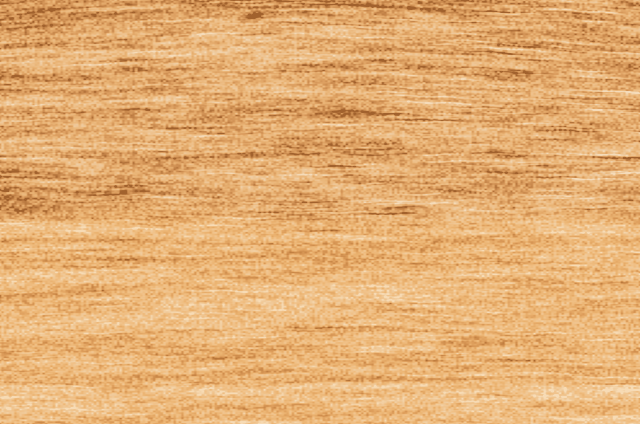
Give the GLSL for this texture, as a WebGL 2 fragment shader.

```glsl
#version 300 es
precision highp float;
// Light wooden board with horizontal grain: a tone value is summed from broad
// zones, stretched noise streaks, dark growth lines and cellular pore scratches,
// then turned into colour by a ramp from brown to pale honey.
#define LOWER_TONE 0.58
#define UPPER_TONE 0.445
#define STREAK_AMOUNT 0.27
#define FIBRE_AMOUNT 0.40
#define FUZZ_AMOUNT 0.52
#define GROWTH_LINES 15
#define GROWTH_DARKNESS 0.23
#define SCRATCH_WIDTH 0.0038
#define SCRATCH_LIGHT 0.42
#define PORE_DARKNESS 0.32

uniform vec2 u_resolution;
out vec4 fragColor;

float hash(vec2 p) {
    vec3 q = fract(p.xyx * 0.1031);
    q += dot(q, q.yzx + 33.33);
    return fract((q.x + q.y) * q.z);
}

// Smooth value noise centred on zero
float noise(vec2 p) {
    vec2 cell = floor(p), f = fract(p);
    f = f * f * (3.0 - 2.0 * f);
    float low = mix(hash(cell), hash(cell + vec2(1, 0)), f.x);
    float high = mix(hash(cell + vec2(0, 1)), hash(cell + vec2(1, 1)), f.x);
    return mix(low, high, f.y) - 0.5;
}

// Tapered, slightly wavy hairlines, one in each jittered cell
float scratches(vec2 p, vec2 size, float seed) {
    vec2 home = floor(p / size);
    float strongest = 0.0;
    for (int j = -1; j <= 1; j++) {
        for (int i = -1; i <= 1; i++) {
            vec2 cell = home + vec2(i, j);
            vec2 key = cell + seed;
            vec2 jitter = vec2(hash(key), hash(key + 17.0));
            vec2 d = p - (cell + jitter) * size;
            float halfLength = size.x * mix(0.2, 0.8, hash(key + 31.0));
            d.y += 0.0012 * sin(d.x * 60.0 + jitter.x * 6.28);
            d.y -= 0.03 * (jitter.y - 0.5) * d.x;
            float taper = 1.0 - smoothstep(0.3, 1.0, abs(d.x) / halfLength);
            float stroke = 1.0 - smoothstep(0.0, SCRATCH_WIDTH, abs(d.y));
            strongest = max(strongest, stroke * taper * hash(key + 47.0));
        }
    }
    return strongest;
}

// Growth lines: crisp lower edge, soft fade above, broken along the board
float growthLines(vec2 p) {
    float shade = 0.0;
    for (int i = 0; i < GROWTH_LINES; i++) {
        float n = float(i), r = hash(vec2(n, 5.0));
        float height = (n + 0.15 + 0.7 * r) / float(GROWTH_LINES);
        float d = p.y - height - 0.005 * sin(p.x * (2.0 + 3.0 * r) + 6.28 * r);
        d += 0.003 * noise(vec2(p.x * 18.0, n));
        float fade = mix(0.004, 0.014, hash(vec2(n, 9.0)));
        float profile = smoothstep(-0.004, 0.001, d) * exp(-max(d, 0.0) / fade);
        float presence = smoothstep(-0.35, 0.25, noise(vec2(p.x * 1.6, n * 7.3)));
        shade += profile * presence * mix(0.5, 1.0, r);
    }
    return shade;
}

vec3 woodRamp(float tone) {
    vec3 stops[7] = vec3[7](
        vec3(0.64, 0.38, 0.16), vec3(0.79, 0.53, 0.28), vec3(0.87, 0.62, 0.36),
        vec3(0.92, 0.70, 0.44), vec3(0.94, 0.75, 0.52), vec3(0.94, 0.79, 0.60),
        vec3(0.97, 0.86, 0.71));
    float s = clamp(tone, 0.0, 0.999) * 6.0;
    int k = int(s);
    return mix(stops[k], stops[k + 1], fract(s));
}

void main() {
    vec2 p = gl_FragCoord.xy / u_resolution.y;

    // Grain coordinates: the upper part arches, the whole sways a little
    float arch = smoothstep(0.5, 1.0, p.y);
    vec2 g = p;
    g.y += 0.05 * arch * (p.x - 0.7) * (p.x - 0.7);
    g.y += 0.003 * sin(p.x * 4.1 + p.y * 9.0) + 0.0015 * sin(p.x * 11.0 - p.y * 23.0);

    // Broad zones
    float upper = smoothstep(0.46, 0.55, g.y + 0.06 * noise(g * vec2(3.0, 12.0)));
    float tone = mix(LOWER_TONE, UPPER_TONE, upper);
    float band = (g.y - 0.545) / 0.04;
    tone -= 0.10 * exp(-band * band) + 0.11 * smoothstep(0.93, 1.0, g.y);
    tone += 0.10 * (1.0 - upper) * (p.x - 0.7) * (0.5 - p.y);

    // Streaks, fibres and fine fuzz
    tone += STREAK_AMOUNT * noise(g * vec2(1.4, 26.0));
    tone += 0.9 * STREAK_AMOUNT * noise(g * vec2(3.5, 68.0) + 40.0);
    tone += FIBRE_AMOUNT * mix(0.75, 1.1, upper) * noise(g * vec2(10.0, 155.0) + 90.0);
    tone += FUZZ_AMOUNT * noise(p * vec2(165.0, 235.0));

    // Lines and pores
    tone -= GROWTH_DARKNESS * growthLines(g);
    float relief = mix(0.7, 1.1, upper * smoothstep(0.1, 1.2, p.x));
    tone += SCRATCH_LIGHT * relief * scratches(g, vec2(0.19, 0.017), 3.0);
    tone -= PORE_DARKNESS * relief * scratches(g, vec2(0.17, 0.020), 211.0);

    // Small bruise near the upper edge
    vec2 bruise = (p - vec2(0.6, 0.963)) * mat2(1.0, 0.35, -0.35, 1.0) / vec2(0.045, 0.012);
    tone -= 0.4 * exp(-dot(bruise, bruise)) * (1.0 + 1.4 * noise(p * vec2(40.0, 110.0)));

    vec3 colour = woodRamp(tone) + upper * vec3(-0.008, 0.0, 0.015);
    fragColor = vec4(clamp(colour, 0.0, 1.0), 1.0);
}
```
